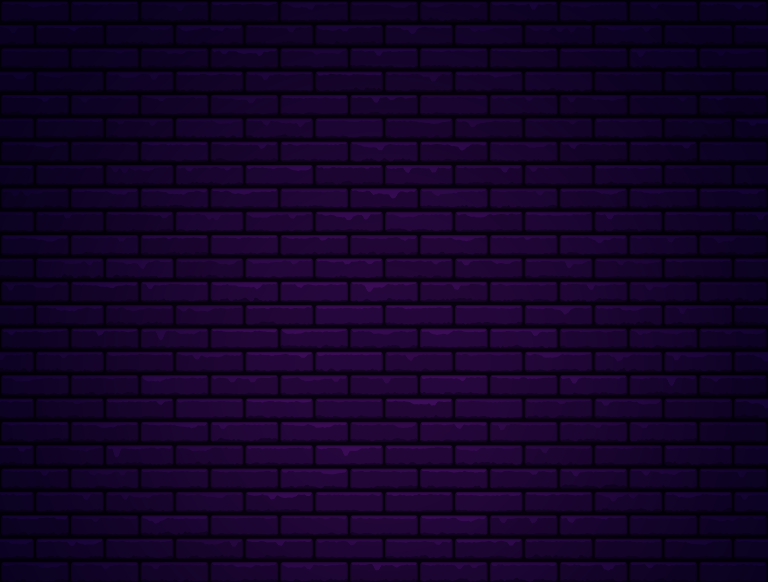
A WebGL 2 fragment shader for this pattern:

```glsl
#version 300 es
precision highp float;
// Dark purple brick wall in running bond, lit by a soft violet glow.
// Each brick is a rounded box with a ragged bright upper lip, a few drips
// and a worn lower edge, all varied by hashing the brick's cell.

#define COLUMNS 11.0
#define ROWS 24.92
#define BRICK_ASPECT 3.0
#define JOINT vec2(0.045, 0.065)
#define CORNER 0.13
#define LIP_DEPTH 0.12
#define WEAR_DEPTH 0.07
#define GLOW_CENTRE vec2(0.5, 0.37)
#define GLOW_RADIUS vec2(0.61, 0.86)

uniform vec2 u_resolution;
out vec4 outColor;

float hash(vec2 p) {
    vec3 q = fract(vec3(p.xyx) * 0.1031);
    q += dot(q, q.yzx + 33.33);
    return fract((q.x + q.y) * q.z);
}

// Smooth one-dimensional noise, one independent strip per seed
float noise(float x, float seed) {
    float i = floor(x), f = fract(x);
    f = f * f * (3.0 - 2.0 * f);
    return mix(hash(vec2(i, seed)), hash(vec2(i + 1.0, seed)), f);
}

float raggedEdge(float x, float seed) {
    return 0.6 * noise(x * 4.0, seed) + 0.4 * noise(x * 11.0, seed + 7.0);
}

float roundedBox(vec2 p, vec2 halfSize, float radius) {
    vec2 q = abs(p) - halfSize + radius;
    return length(max(q, 0.0)) + min(max(q.x, q.y), 0.0) - radius;
}

// Coverage of the negative side of a distance, softened over one pixel
float cover(float d, float pixel) {
    return clamp(0.5 - d / pixel, 0.0, 1.0);
}

// Depth of the bright lip: a ragged strip, a thick patch and small drips
float lipDepth(float x, vec2 cell, float seed) {
    float depth = LIP_DEPTH + 0.10 * (raggedEdge(x, seed) - 0.4);
    float patchy = step(0.6, hash(cell + 11.0));
    float patchX = (hash(cell + 23.0) - 0.5) * 1.8;
    depth += 0.10 * patchy * smoothstep(0.55, 0.25, abs(x - patchX));
    for (int i = 0; i < 2; i++) {
        vec2 key = cell + 41.0 + 17.0 * float(i);
        float present = step(0.68, hash(key));
        float dripX = (hash(key + 5.0) - 0.5) * 2.2;
        float size = mix(0.10, 0.22, hash(key + 9.0));
        depth += present * size * smoothstep(0.22, 0.04, abs(x - dripX));
    }
    return depth * smoothstep(1.5, 1.3, abs(x));
}

void main() {
    vec2 uv = gl_FragCoord.xy / u_resolution;
    float pixel = ROWS / u_resolution.y;

    // Brick cell, rows counted from the top; alternate rows shift by half
    vec2 grid = vec2(uv.x * COLUMNS, (1.0 - uv.y) * ROWS);
    float row = floor(grid.y);
    grid.x += 0.5 * mod(row, 2.0);
    vec2 cell = floor(grid) + 3.0;
    vec2 p = (fract(grid) - 0.5) * vec2(BRICK_ASPECT, 1.0);
    float seed = floor(hash(cell) * 900.0);

    // Glow and the tones it tints
    float light = 1.0 - smoothstep(0.12, 1.0, length((uv - GLOW_CENTRE) / GLOW_RADIUS));
    vec3 mortar = mix(vec3(0.008, 0.0, 0.03), vec3(0.03, 0.003, 0.06), light);
    vec3 body = mix(vec3(0.038, 0.005, 0.125), vec3(0.142, 0.025, 0.228), light);
    vec3 lip = mix(vec3(0.06, 0.01, 0.19), vec3(0.235, 0.048, 0.345), light);
    vec3 wear = mix(vec3(0.025, 0.003, 0.085), vec3(0.088, 0.015, 0.16), light);

    // Brick face with slight tone variation
    vec2 halfSize = vec2(0.5 * BRICK_ASPECT, 0.5) - JOINT;
    float face = roundedBox(p, halfSize, CORNER);
    vec3 brick = body * mix(0.93, 1.06, hash(cell + 71.0));

    // Worn lower edge, deeper on some bricks
    float fromBottom = halfSize.y - p.y;
    float wearDepth = WEAR_DEPTH + 0.16 * (raggedEdge(p.x, seed + 31.0) - 0.35)
                    * mix(0.5, 1.4, hash(cell + 83.0));
    brick = mix(brick, wear, cover(fromBottom - wearDepth, pixel));

    // Bright upper lip, strongest on a few bricks
    float fromTop = p.y + halfSize.y;
    float strength = mix(0.5, 1.0, hash(cell + 97.0));
    float lipMask = cover(fromTop - lipDepth(p.x, cell, seed), pixel);
    brick = mix(brick, lip, lipMask * strength);

    // Soft shade towards the joints
    brick *= 1.0 - 0.3 * smoothstep(-0.09, 0.0, face);

    vec3 color = mix(mortar, brick, cover(face, pixel));
    outColor = vec4(color, 1.0);
}
```
